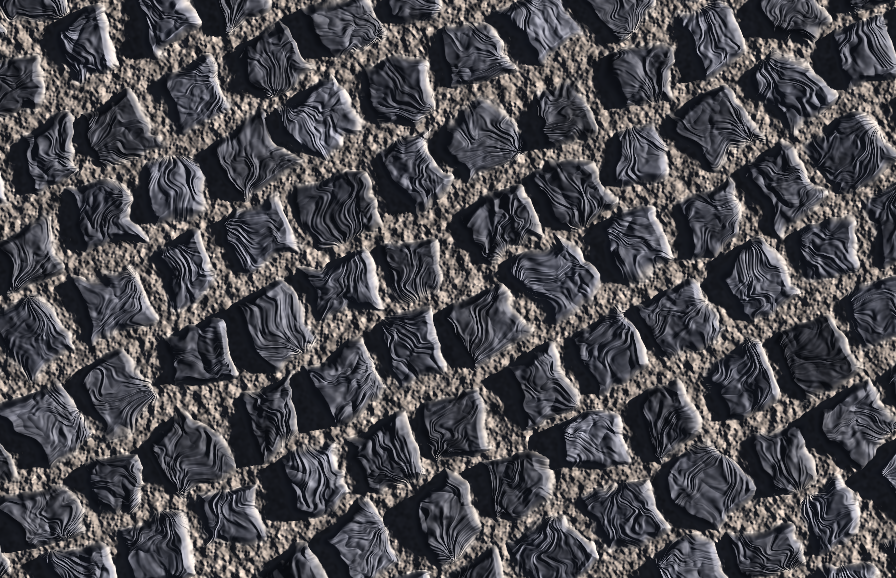
Write a Shadertoy shader that draws this texture.

```glsl
// Old cobblestone paving in slanting rows, lit by a low sun from the right.
// Jittered rounded boxes form a height field with split-rock ridges and gritty
// mortar; its slope and a short shadow march give the light.

const float STONES_PER_HEIGHT = 7.1;
const float ROW_ANGLE = 0.42;
const vec2 SUN_HEADING = vec2(0.954, 0.30);
const float SUN_SLOPE = 0.55;
const vec3 SLATE = vec3(0.37, 0.375, 0.41);
const vec3 MORTAR = vec3(0.76, 0.70, 0.645);
const vec3 DUST = vec3(0.84, 0.79, 0.73);
const vec3 SKY_LIGHT = vec3(0.09, 0.105, 0.14);
const vec3 SUN_LIGHT = vec3(1.12, 1.09, 1.05);

struct Stone {
    float inside;  // distance inward from the rim, negative in mortar
    vec2 local;    // position relative to the stone centre
    vec2 seed;     // random pair for this stone
};

vec2 hash2(vec2 p) {
    vec3 q = fract(vec3(p.xyx) * vec3(0.1031, 0.1030, 0.0973));
    q += dot(q, q.yzx + 33.33);
    return fract((q.xx + q.yz) * q.zy);
}

float noise(vec2 p) {
    vec2 i = floor(p), f = fract(p);
    f = f * f * (3.0 - 2.0 * f);
    float low = mix(hash2(i).x, hash2(i + vec2(1, 0)).x, f.x);
    float high = mix(hash2(i + vec2(0, 1)).x, hash2(i + 1.0).x, f.x);
    return mix(low, high, f.y) - 0.5;
}

float fbm(vec2 p) {
    float sum = 0.0, gain = 1.0;
    for (int i = 0; i < 3; i++) {
        sum += gain * noise(p);
        p = mat2(1.6, 1.2, -1.2, 1.6) * p + 7.3;
        gain *= 0.55;
    }
    return sum;
}

vec2 rotate(vec2 v, float a) {
    return vec2(cos(a) * v.x + sin(a) * v.y, cos(a) * v.y - sin(a) * v.x);
}

float roundedBox(vec2 p, vec2 halfSize, float radius) {
    vec2 d = abs(p) - halfSize + radius;
    return length(max(d, 0.0)) + min(max(d.x, d.y), 0.0) - radius;
}

Stone nearestStone(vec2 p) {
    p += 0.20 * vec2(noise(p * 2.3), noise(p * 2.3 + 41.0));
    p += 0.07 * vec2(noise(p * 8.0 + 9.0), noise(p * 8.0 + 67.0));
    float first = 9.0, second = 9.0;
    Stone stone = Stone(-1.0, vec2(0), vec2(0));
    for (int y = -1; y <= 1; y++) {
        float row = floor(p.y) + float(y);
        float shift = hash2(vec2(row, 91.0)).x;
        for (int x = -1; x <= 1; x++) {
            vec2 cell = vec2(floor(p.x - shift) + float(x), row);
            vec2 seed = hash2(cell + 130.0), shape = hash2(cell + 270.0);
            vec2 local = p - cell - vec2(0.5 + shift, 0.5) - 0.20 * (seed - 0.5);
            vec2 q = rotate(local, 0.65 * (shape.x - 0.5));
            q.x += q.y * 0.5 * (shape.y - 0.5);
            float d = roundedBox(q, 0.36 + 0.11 * shape.yx, 0.11);
            if (d < first) {
                second = first;
                first = d;
                stone = Stone(0.0, local, seed);
            } else second = min(second, d);
        }
    }
    stone.inside = min(-first, 0.5 * (second - first) - 0.04);
    return stone;
}

float baseHeight(Stone s) {
    vec2 tilt = 0.5 * (hash2(s.seed * 311.0) - 0.5);
    return smoothstep(0.0, 0.12, s.inside) * (0.12 + 0.11 * s.seed.x + dot(s.local, tilt));
}

// Ridges fan out from a strike point near the rim, over uneven broken facets.
float splitRock(Stone s) {
    float heading = 6.283 * s.seed.y;
    vec2 v = rotate(s.local, heading) + vec2(0.48, 0.0);
    float angle = atan(v.y, v.x) + 0.5 * noise(s.local * 5.0 + s.seed * 50.0);
    vec2 ray = vec2(angle * 9.0, length(v) * 2.5) + s.seed * 83.0;
    float facets = abs(fbm(s.local * 3.2 + s.seed * 57.0));
    return 0.045 * noise(ray) + 0.022 * noise(ray * 2.3)
         + (0.04 + 0.10 * s.seed.x) * (facets - 0.2) + 0.010 * noise(s.local * 21.0);
}

float surface(vec2 p, Stone s) {
    float rock = smoothstep(-0.01, 0.07, s.inside);
    return baseHeight(s) + mix(0.075 * fbm(p * 8.5), splitRock(s), rock);
}

float sunShadow(vec2 p, vec2 heading, float height) {
    float lit = 1.0;
    for (int i = 1; i <= 9; i++) {
        float reach = 0.05 * float(i);
        float blocker = baseHeight(nearestStone(p + heading * reach));
        lit = min(lit, smoothstep(-0.025, 0.02, height + 0.02 + reach * SUN_SLOPE - blocker));
    }
    return lit;
}

void mainImage(out vec4 fragColor, in vec2 fragCoord) {
    vec2 p = rotate(fragCoord / iResolution.y * STONES_PER_HEIGHT, ROW_ANGLE) + 20.0;
    vec2 heading = rotate(SUN_HEADING, ROW_ANGLE);
    Stone s = nearestStone(p);

    // Slope and direct light
    vec2 e = vec2(0.015, 0.0);
    float h = surface(p, s);
    float hx = surface(p + e.xy, nearestStone(p + e.xy));
    float hy = surface(p + e.yx, nearestStone(p + e.yx));
    vec3 normal = normalize(vec3((h - hx) / e.x, (h - hy) / e.x, 1.0));
    float sun = max(dot(normal, normalize(vec3(heading, SUN_SLOPE))), 0.0);
    sun *= sunShadow(p, heading, h);

    // Slate faces, dusty rims and sandy joints
    float grain = noise(p * 24.0) + 0.6 * noise(p * 11.0);
    vec3 slate = SLATE * (0.75 + 0.5 * s.seed.y + 0.35 * fbm(p * 4.0) + 0.25 * grain);
    slate = mix(slate, DUST, 0.75 * (1.0 - smoothstep(0.02, 0.09, s.inside)));
    vec3 mortar = MORTAR * (0.95 + 0.45 * grain);
    float rock = smoothstep(-0.015, 0.02, s.inside);
    vec3 color = mix(mortar, slate, rock) * (SKY_LIGHT + SUN_LIGHT * sun);
    color += rock * 0.16 * pow(sun, 5.0) * SUN_LIGHT;
    fragColor = vec4(clamp(color, 0.0, 1.0) + vec3(0.018, 0.021, 0.028), 1.0);
}
```
